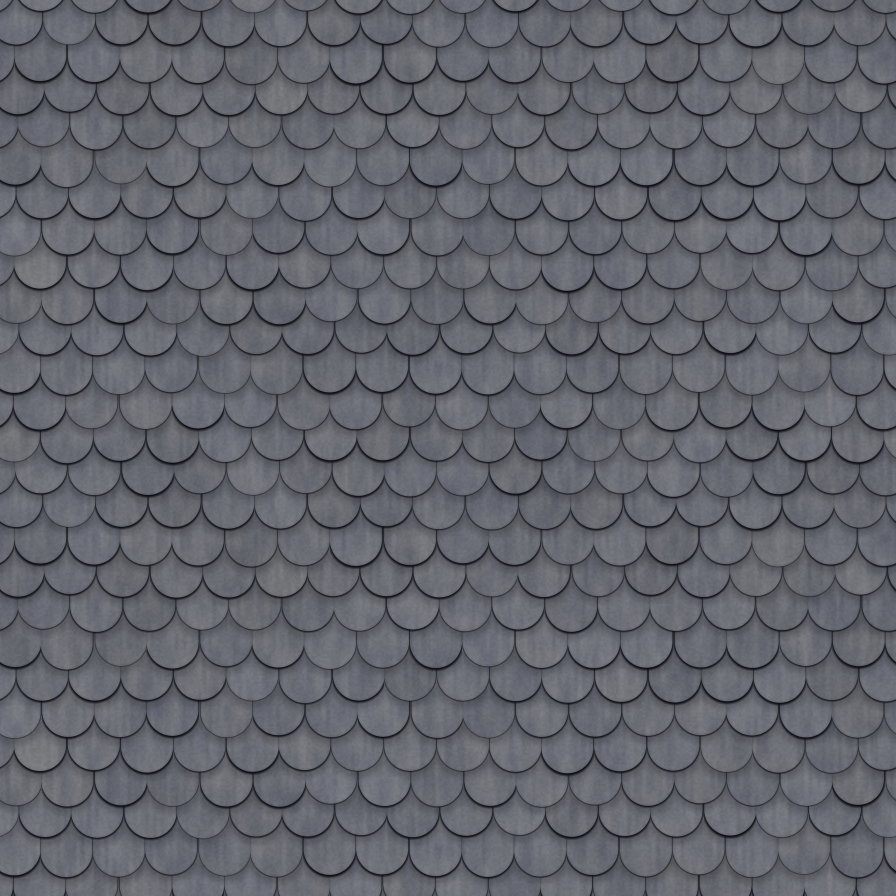
Give the GLSL for this texture, as a three.js fragment shader.

```glsl
// Fish-scale slate roof: staggered rows of round-bottomed slates, each row
// lying over the one below. Rows are composited from low to high with a
// distance function that gives the slate shape, its dark rim and soft shadow.

#define COLUMNS 17.0
#define ROWS 26.0
#define PATTERN_ROWS 14.0   // rows before the wear repeats
#define ORIGIN vec2(0.30, 0.65)
#define RADIUS 0.495        // half a slate, in slate widths
#define RIM_WIDTH 0.042
#define SHADOW_REACH 0.24
#define JITTER 0.055
#define TONE_SPREAD 0.038

varying vec2 vUv;

const vec3 SLATE = vec3(0.424, 0.432, 0.463);
const vec3 WARM_TINT = vec3(0.012, 0.006, -0.010);
const vec3 CREVICE = vec3(0.050, 0.052, 0.080);

float hash(vec2 p) {
  vec3 q = fract(vec3(p.xyx) * 0.1031);
  q += dot(q, q.yzx + 33.33);
  return fract((q.x + q.y) * q.z);
}

float noise(vec2 p) {
  vec2 i = floor(p), f = fract(p);
  f = f * f * (3.0 - 2.0 * f);
  return mix(mix(hash(i), hash(i + vec2(1.0, 0.0)), f.x),
             mix(hash(i + vec2(0.0, 1.0)), hash(i + 1.0), f.x), f.y);
}

// Straight sides above a half circle, centred on that circle
float slateDistance(vec2 p) {
  return length(vec2(p.x, min(p.y, 0.0))) - RADIUS;
}

// Tone, vertical streaks, blotches and grain of one slate
vec3 slateColor(vec2 p, vec2 id) {
  vec2 seed = id * 7.0 + 90.0;
  float tone = hash(id + 11.3) - 0.5;
  float warmth = hash(id + 27.1) - 0.5;
  float streak = noise(p * vec2(13.0, 1.8) + seed) - 0.5;
  float blotch = noise(p * vec2(4.0, 3.0) + seed + 31.0) - 0.5;
  float grain = noise(p * 26.0 + seed * 3.0) - 0.5;
  float pale = smoothstep(0.94, 1.0, hash(id + 51.7));
  float light = tone * TONE_SPREAD + streak * 0.050 + blotch * 0.042
              + grain * 0.036 + pale * 0.030;
  return SLATE + light + WARM_TINT * (warmth * 0.7 + blotch + pale * 0.7);
}

void main() {
  float rowHeight = COLUMNS / ROWS;
  vec2 pos = vUv * COLUMNS;
  float soft = max(fwidth(pos.x), 0.002) * 0.7;
  float topRow = floor(vUv.y * ROWS - ORIGIN.y) + 1.0;
  vec3 color = CREVICE;

  for (int i = 0; i < 4; i++) {
    float row = topRow - 3.0 + float(i);
    float wornRow = mod(row, PATTERN_ROWS);
    float rowShift = hash(vec2(wornRow, 71.0)) - 0.5;
    float stagger = ORIGIN.x + 0.5 * mod(row, 2.0) + rowShift * 0.10;
    float column = floor(pos.x - stagger + 0.5);
    float bottom = (row + ORIGIN.y + rowShift * 0.16) * rowHeight;

    // Nearest slate of this row
    float edge = 10.0;
    vec2 local = vec2(0.0);
    vec2 slateId = vec2(0.0);
    for (int j = -1; j <= 1; j++) {
      float c = column + float(j);
      vec2 id = vec2(mod(c, COLUMNS), wornRow);
      vec2 shift = vec2(hash(id + 3.7), hash(id + 19.9)) - 0.5;
      vec2 p = pos - vec2(c + stagger, bottom + RADIUS)
             - shift * JITTER * vec2(0.7, 1.3);
      float d = slateDistance(p);
      if (d < edge) {
        edge = d;
        local = p;
        slateId = id;
      }
    }

    // Rim and shadow cast on the rows below, heavier under lifted slates
    float lift = hash(slateId + 43.0);
    float rim = RIM_WIDTH * mix(0.65, 1.35, lift);
    float drop = slateDistance(local + vec2(0.0, 0.026 * lift));
    color *= mix(0.80, 1.0, smoothstep(0.0, SHADOW_REACH, drop));
    color = mix(CREVICE, color, smoothstep(-0.018, rim, drop));

    // Slate face, slightly dulled towards its worn edge
    vec3 face = slateColor(local, slateId);
    face *= mix(0.92, 1.0, smoothstep(0.0, 0.050, -edge));
    color = mix(face, color, smoothstep(-soft, soft, edge));
  }

  // Broad weathering over the whole roof
  float weather = noise(vUv * vec2(7.0, 9.0) + 5.0) - 0.5;
  color *= 1.0 + weather * 0.03;
  gl_FragColor = vec4(color, 1.0);
}
```
